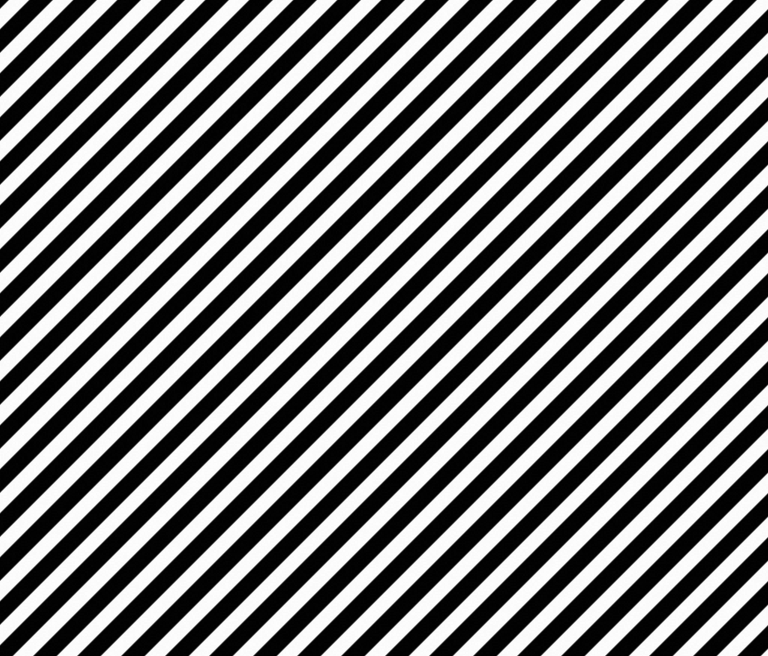
A Shadertoy shader for this pattern:

```glsl
// Even black and white diagonal stripes, descending from upper right to lower left.
// A fract of x plus depth gives the repeat; a distance to each black band
// gives soft edges, and a sine hash adds very faint grain.

const float STRIPES_ACROSS = 17.4545;  // repeats along the canvas width
const float BLACK_SHARE    = 0.534;    // black part of one repeat
const float BLACK_CENTRE   = 0.932;    // black centre, in repeats from the top left
const float EDGE_WIDTH     = 0.0026;   // edge blur, in canvas widths
const float GRAIN_CELLS    = 512.0;    // grain cells along the width
const float GRAIN_AMOUNT   = 0.012;
const vec3  BLACK = vec3(0.008);
const vec3  WHITE = vec3(0.986);

float hash(vec2 p) {
    return fract(sin(dot(p, vec2(127.1, 311.7))) * 43758.5453);
}

// Signed distance to the nearest black band, in canvas widths
float bandDistance(vec2 p) {
    float phase = (p.x + p.y) * STRIPES_ACROSS - BLACK_CENTRE;
    float offset = abs(fract(phase + 0.5) - 0.5);
    return (offset - 0.5 * BLACK_SHARE) / (STRIPES_ACROSS * sqrt(2.0));
}

void mainImage(out vec4 fragColor, in vec2 fragCoord) {
    // Canvas-width units, measured down from the top left
    vec2 p = vec2(fragCoord.x, iResolution.y - fragCoord.y) / iResolution.x;

    // Stripes, with edges never sharper than about a pixel
    float blur = 0.5 * max(EDGE_WIDTH, 1.2 / iResolution.x);
    vec3 colour = mix(BLACK, WHITE, smoothstep(-blur, blur, bandDistance(p)));

    // Faint grain
    colour += GRAIN_AMOUNT * (hash(floor(p * GRAIN_CELLS)) - 0.5);

    fragColor = vec4(clamp(colour, 0.0, 1.0), 1.0);
}
```
